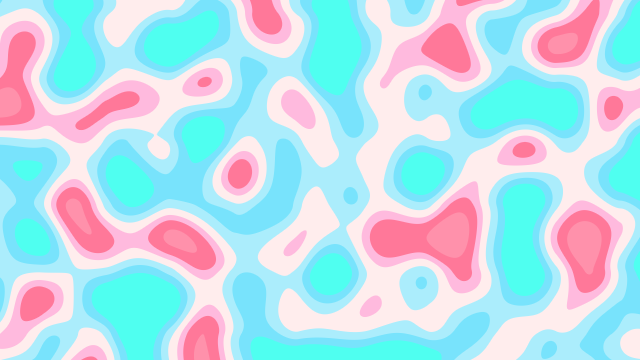
Give the GLSL for this background, as a WebGL 1 fragment shader.

```glsl
precision highp float;
// Flat candy-coloured contour bands of smooth gradient noise, from aqua hollows to pink peaks.

uniform vec2 u_resolution;

// Layout, in canvas heights
const float CELLS_PER_HEIGHT = 5.6;
const vec2 FIELD_OFFSET = vec2(17.35, 42.6);

// Band colours from the lowest to the highest level
const vec3 AQUA       = vec3(0.31, 1.00, 0.94);
const vec3 SKY        = vec3(0.47, 0.89, 0.99);
const vec3 PALE_SKY   = vec3(0.67, 0.93, 0.99);
const vec3 CREAM      = vec3(1.00, 0.93, 0.93);
const vec3 PINK       = vec3(1.00, 0.73, 0.87);
const vec3 CORAL      = vec3(1.00, 0.47, 0.60);
const vec3 PALE_CORAL = vec3(1.00, 0.57, 0.67);

// Noise level at which each band begins
const float SKY_LEVEL        = -0.212;
const float PALE_SKY_LEVEL   = -0.083;
const float CREAM_LEVEL      =  0.040;
const float PINK_LEVEL       =  0.178;
const float CORAL_LEVEL      =  0.285;
const float PALE_CORAL_LEVEL =  0.430;

const float TAU = 6.28319;

float hash(vec2 cell) {
    vec3 p = fract(cell.xyx * 0.1031);
    p += dot(p, p.yzx + 33.33);
    return fract((p.x + p.y) * p.z);
}

// Height contributed by one lattice corner: a ramp in a random direction
float cornerRamp(vec2 cell, vec2 toPoint) {
    float angle = TAU * hash(cell);
    return dot(vec2(cos(angle), sin(angle)), toPoint);
}

float gradientNoise(vec2 p) {
    vec2 cell = floor(p);
    vec2 f = fract(p);
    vec2 blend = f * f * (3.0 - 2.0 * f);
    vec2 right = vec2(1.0, 0.0);
    vec2 up = vec2(0.0, 1.0);
    float bottom = mix(cornerRamp(cell, f),
                       cornerRamp(cell + right, f - right), blend.x);
    float top = mix(cornerRamp(cell + up, f - up),
                    cornerRamp(cell + 1.0, f - 1.0), blend.x);
    return mix(bottom, top, blend.y);
}

// Coverage of the area above a level, smoothed over one pixel
float above(float level, float height, float rise) {
    return clamp((height - level) / rise + 0.5, 0.0, 1.0);
}

void main() {
    float pixel = CELLS_PER_HEIGHT / u_resolution.y;
    vec2 p = gl_FragCoord.xy * pixel + FIELD_OFFSET;

    // Height of the field and its change across one pixel
    float height = gradientNoise(p);
    vec2 slope = vec2(gradientNoise(p + vec2(pixel, 0.0)),
                      gradientNoise(p + vec2(0.0, pixel))) - height;
    float rise = max(length(slope), 0.00001);

    // Stack the bands from the lowest upward
    vec3 color = AQUA;
    color = mix(color, SKY, above(SKY_LEVEL, height, rise));
    color = mix(color, PALE_SKY, above(PALE_SKY_LEVEL, height, rise));
    color = mix(color, CREAM, above(CREAM_LEVEL, height, rise));
    color = mix(color, PINK, above(PINK_LEVEL, height, rise));
    color = mix(color, CORAL, above(CORAL_LEVEL, height, rise));
    color = mix(color, PALE_CORAL, above(PALE_CORAL_LEVEL, height, rise));

    gl_FragColor = vec4(color, 1.0);
}
```
